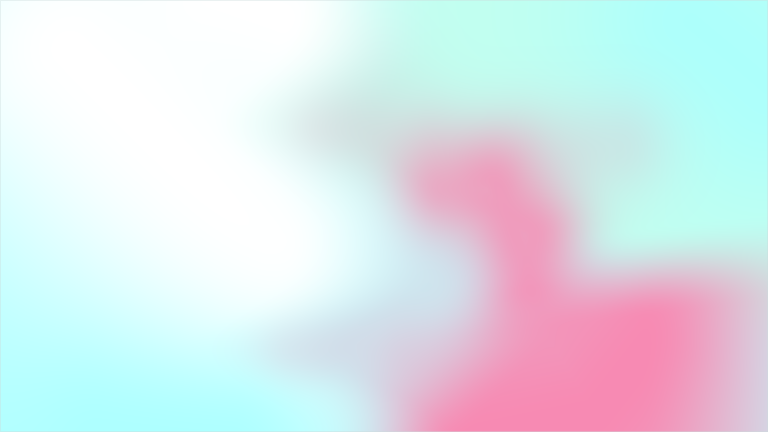
This background is drawn by a Shadertoy shader. Its source:

```glsl
// Soft mesh gradient: white and cyan haze, mint sky, and a curling pink cloud.

const vec3 WHITE = vec3(1.0);
const vec3 CYAN  = vec3(0.68, 1.0, 1.0);
const vec3 AQUA  = vec3(0.68, 1.0, 0.985);
const vec3 MINT  = vec3(0.76, 1.0, 0.94);
const vec3 ICE   = vec3(0.76, 1.0, 1.0);
const vec3 PINK  = vec3(0.97, 0.54, 0.70);
const vec3 FRAME = vec3(0.80, 0.86, 0.86);

// Distance from p to the segment a-b.
float segment(vec2 p, vec2 a, vec2 b) {
    vec2 ab = b - a;
    float t = clamp(dot(p - a, ab) / dot(ab, ab), 0.0, 1.0);
    return length(p - a - ab * t);
}

// Minimum with a rounded crease.
float smoothMin(float a, float b, float k) {
    float h = max(k - abs(a - b), 0.0) / k;
    return min(a, b) - 0.25 * k * h * h;
}

// Bell-shaped falloff, 1 at zero distance.
float bell(float d, float radius) {
    float t = d / radius;
    return exp(-t * t);
}

float glow(vec2 p, vec2 a, vec2 b, float radius) {
    return bell(segment(p, a, b), radius);
}

// Soft union of two coverages.
float screen(float a, float b) {
    return a + b - a * b;
}

// White diagonal beam over cyan.
vec3 leftHaze(vec2 p) {
    float beam = glow(p, vec2(0.16, 0.885), vec2(0.62, 0.42), 0.48);
    float top  = glow(p, vec2(0.50, 1.02), vec2(0.68, 0.95), 0.30);
    float pool = glow(p, vec2(0.23, -0.02), vec2(0.53, -0.04), 0.23);
    return mix(mix(CYAN, WHITE, screen(beam, top)), CYAN, pool);
}

// Mint above, icy blue below, aqua in the upper right corner.
vec3 coolField(vec2 p) {
    float low = smoothstep(0.069, 0.324, 1.0 - p.y - 0.3 * p.x);
    float corner = glow(p, vec2(1.60, 0.95), vec2(1.78, 0.80), 0.28);
    return mix(mix(MINT, ICE, low), AQUA, corner);
}

// Curled arm rising from the cloud, paler at its tip.
float hook(vec2 p) {
    vec2 tip = vec2(1.02, 0.562), crest = vec2(1.125, 0.562);
    vec2 bend = vec2(1.215, 0.455), root = vec2(1.225, 0.34);
    float d = smoothMin(segment(p, tip, crest), segment(p, crest, bend), 0.08);
    d = smoothMin(d, segment(p, bend, root), 0.08);
    return mix(0.66, 0.84, smoothstep(0.95, 1.2, p.x)) * bell(d, 0.122);
}

// Large cloud with slanted edges, deepest along a curved ridge.
float cloud(vec2 p) {
    float left  = smoothstep(0.633, 1.085, p.x - 0.95 * p.y);
    float top   = 1.0 - smoothstep(0.085, 0.298, p.y - 0.12 * p.x);
    float right = 1.0 - smoothstep(1.48, 2.06, p.x);
    vec2 knee = vec2(1.38, 0.04);
    float ridge = min(segment(p, vec2(1.04, -0.03), knee),
                      segment(p, knee, vec2(1.52, 0.22)));
    return left * top * right * mix(0.76, 1.0, bell(ridge, 0.22));
}

// Faint pink veils that turn the cool colours grey.
float veils(vec2 p) {
    float v = 0.20 * glow(p, vec2(0.74, 0.69), vec2(0.97, 0.676), 0.12);
    v = screen(v, 0.10 * glow(p, vec2(0.74, 0.72), vec2(0.84, 0.86), 0.13));
    v = screen(v, 0.19 * glow(p, vec2(1.25, 0.655), vec2(1.435, 0.665), 0.12));
    v = screen(v, 0.27 * glow(p, vec2(0.67, 0.19), vec2(0.90, 0.19), 0.13));
    return screen(v, 0.16 * bell(length(p - vec2(0.98, 0.36)), 0.18));
}

// Wavy boundary between the haze and the coloured side.
float rightSide(vec2 p) {
    float edge = 0.87 - 0.19 * bell(p.y - 0.71, 0.14)
                      - 0.26 * bell(p.y - 0.19, 0.115);
    return smoothstep(edge - 0.20, edge + 0.20, p.x);
}

void mainImage(out vec4 fragColor, in vec2 fragCoord) {
    vec2 p = fragCoord / iResolution.y;
    vec2 size = iResolution.xy / iResolution.y;

    float pinkness = screen(screen(hook(p), cloud(p)), veils(p));
    vec3 colour = mix(leftHaze(p), mix(coolField(p), PINK, pinkness), rightSide(p));

    // Hairline frame
    vec2 inset = min(p, size - p);
    float frame = 1.0 - smoothstep(0.0, 0.003, min(inset.x, inset.y));
    fragColor = vec4(mix(colour, FRAME, 0.6 * frame), 1.0);
}
```
